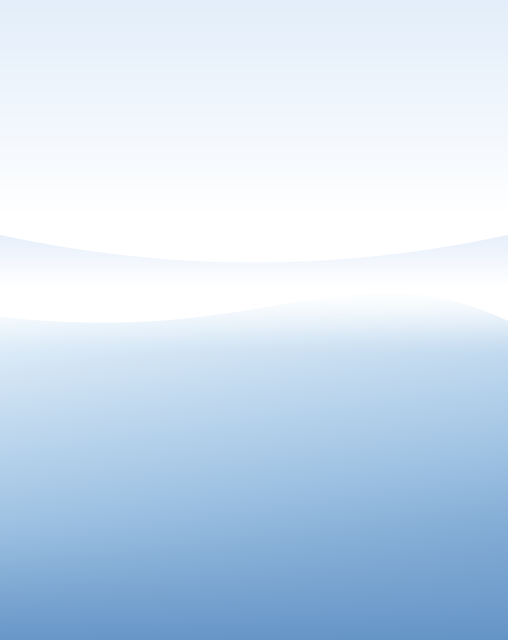
Write a Shadertoy shader that draws this background.

```glsl
// Pale sky above a shallow curved bowl and a blue body of water with a wavy crest.
// Each layer is a height curve over x, filled with a soft vertical or tilted
// gradient and blended over the layer behind it.

// Height of the water crest: a shallow trough, a long rise, then a falling hill.
float crestHeight(float x) {
    float trough = 0.197, peak = 0.765;
    float rise = pow(clamp((x - trough) / (peak - trough), 0.0, 1.0), 1.2);
    float leftLift = max(trough - x, 0.0) / trough;
    float rightDrop = max(x - peak, 0.0) / (1.0 - peak);
    return 0.496 + 0.0462 * smoothstep(0.0, 1.0, rise)
         + 0.0091 * leftLift * leftLift - 0.0436 * rightDrop * rightDrop;
}

// Lower edge of the sky, sagging towards the centre.
float bowlHeight(float x) {
    float offset = 2.0 * x - 1.0;
    return 0.590 + 0.043 * offset * offset;
}

// Coverage below an edge, softened over about one pixel.
float below(float edge, float y) {
    float softness = 0.7 / iResolution.y;
    return smoothstep(-softness, softness, edge - y);
}

vec3 waterColor(vec2 uv) {
    // The tilt of the gradient fades out towards the bottom.
    float tilt = mix(0.02, 0.11, smoothstep(0.0, 0.2, uv.y));
    float depth = 1.0 - uv.y + tilt * (uv.x - 0.5);

    vec3 shallow = vec3(0.80, 0.88, 0.95);
    vec3 middle = vec3(0.63, 0.768, 0.893);
    vec3 deep = vec3(0.40, 0.585, 0.78);
    vec3 color = depth < 0.75
        ? mix(shallow, middle, (depth - 0.56) / 0.19)
        : mix(middle, deep, (depth - 0.75) / 0.25);

    // White mist along the crest.
    float mist = smoothstep(0.44, 0.56, uv.y);
    return mix(clamp(color, 0.0, 1.0), vec3(1.0), mist);
}

void mainImage(out vec4 fragColor, in vec2 fragCoord) {
    vec2 uv = fragCoord / iResolution.xy;
    vec3 white = vec3(1.0);

    // Sky fading to white above the bowl.
    float skyFade = clamp((1.0 - uv.y) / 0.34, 0.0, 1.0);
    vec3 color = mix(vec3(0.89, 0.933, 0.98), white, pow(skyFade, 1.1));

    // Pale band under the bowl, fading down to white.
    float bandFade = clamp((0.635 - uv.y) / 0.083, 0.0, 1.0);
    vec3 band = mix(vec3(0.90, 0.935, 0.985), white, bandFade);
    color = mix(color, band, below(bowlHeight(uv.x), uv.y));

    // Water in front.
    color = mix(color, waterColor(uv), below(crestHeight(uv.x), uv.y));
    fragColor = vec4(color, 1.0);
}
```
